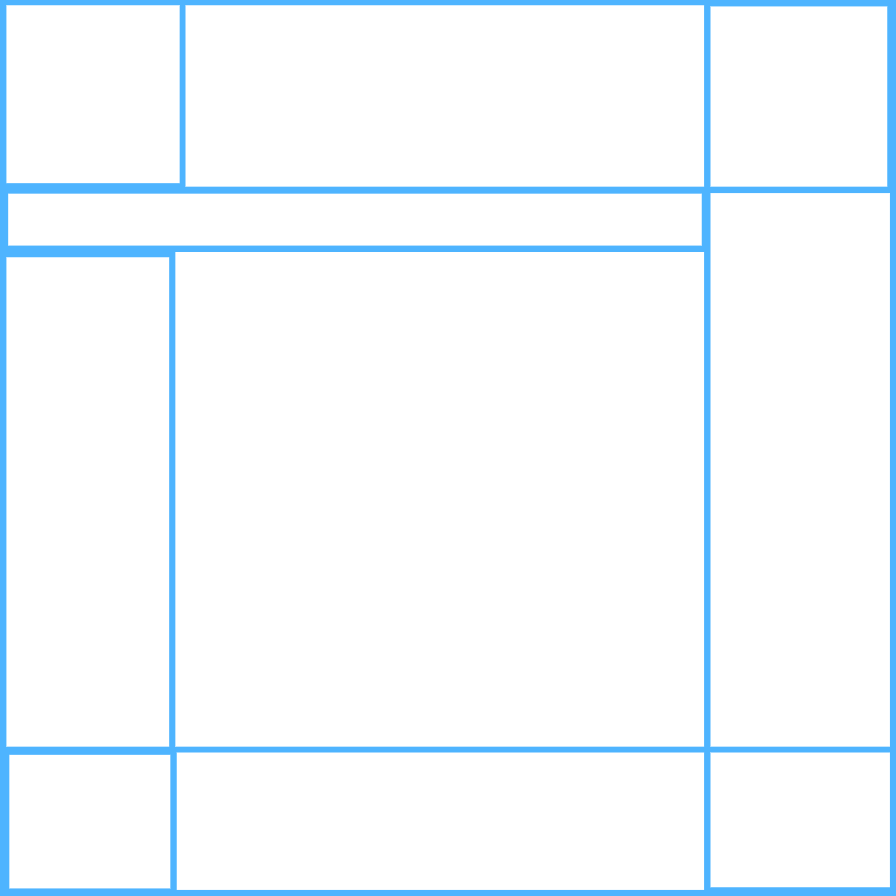
Reproduce this background procedurally as a WebGL 2 fragment shader.

```glsl
#version 300 es
precision highp float;
// Draws white panels of uneven sizes separated by thin sky blue frame lines.

uniform vec2 u_resolution;
out vec4 fragColor;

const float GRID = 768.0; // layout units across the canvas
const vec3 FRAME_BLUE = vec3(0.305, 0.705, 1.0);
const vec3 PANEL_WHITE = vec3(1.0);
const int PANEL_COUNT = 10;

// Each panel is left, top, right, bottom, measured from the upper left.
const vec4 PANELS[PANEL_COUNT] = vec4[](
    // Top row
    vec4(5.5, 4.5, 154.0, 157.0),
    vec4(159.0, 4.5, 603.5, 160.0),
    vec4(609.0, 5.5, 760.5, 160.0),
    // Banner and right column
    vec4(7.0, 166.0, 601.5, 210.5),
    vec4(609.0, 165.5, 762.8, 640.0),
    // Left column and main area
    vec4(5.5, 220.5, 145.0, 640.0),
    vec4(150.3, 216.0, 603.5, 640.0),
    // Bottom row
    vec4(8.0, 647.0, 146.0, 761.5),
    vec4(151.5, 645.0, 603.5, 762.8),
    vec4(609.0, 645.0, 762.8, 760.5)
);

// Signed distance to an axis-aligned box given by its edges.
float boxDistance(vec2 p, vec4 edges) {
    vec2 center = 0.5 * (edges.xy + edges.zw);
    vec2 halfSize = 0.5 * (edges.zw - edges.xy);
    vec2 q = abs(p - center) - halfSize;
    return length(max(q, 0.0)) + min(max(q.x, q.y), 0.0);
}

// Coverage of a shape with an edge one pixel wide.
float coverage(float signedDistance, float pixel) {
    return clamp(0.5 - signedDistance / pixel, 0.0, 1.0);
}

void main() {
    vec2 uv = gl_FragCoord.xy / u_resolution;
    vec2 p = GRID * vec2(uv.x, 1.0 - uv.y);
    float pixel = GRID / min(u_resolution.x, u_resolution.y);

    // Cut every panel out of the blue frame.
    float panelMask = 0.0;
    for (int i = 0; i < PANEL_COUNT; i++) {
        panelMask = max(panelMask, coverage(boxDistance(p, PANELS[i]), pixel));
    }

    fragColor = vec4(mix(FRAME_BLUE, PANEL_WHITE, panelMask), 1.0);
}
```
